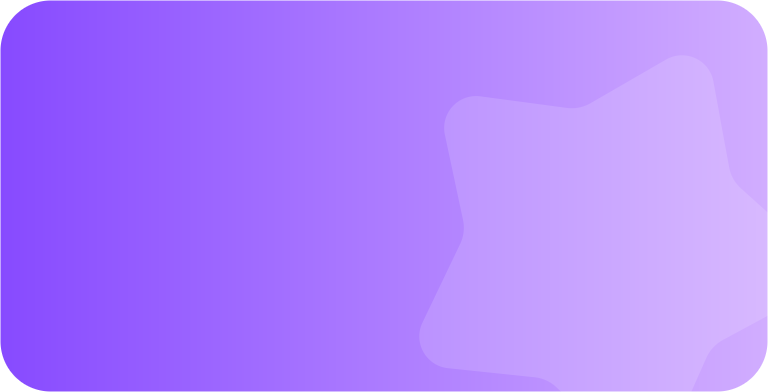
Reproduce this background procedurally as a WebGL 2 fragment shader.

```glsl
#version 300 es
precision highp float;
// A rounded violet card with a left-to-right gradient on white, overlaid by a
// pale five-pointed star. Both shapes are signed distance functions; the star
// is one folded sector with a round tip and a smoothly blended notch.

uniform vec2 u_resolution;
out vec4 fragColor;

const float TAU = 6.2831853;
const vec3 PAGE_WHITE = vec3(1.0);
const vec3 DEEP_VIOLET = vec3(0.53, 0.29, 1.0);
const vec3 PALE_LILAC = vec3(0.82, 0.68, 1.0);

float roundedBox(vec2 p, vec2 halfSize, float radius) {
  vec2 q = abs(p) - halfSize + radius;
  return length(max(q, 0.0)) + min(max(q.x, q.y), 0.0) - radius;
}

float smoothMin(float a, float b, float blend) {
  float h = max(blend - abs(a - b), 0.0) / blend;
  return min(a, b) - 0.25 * blend * h * h;
}

// Star with tip circles centred at tipReach; tipHalfAngle is half the tip's opening.
float roundedStar(vec2 p, float points, float turn, float tipReach,
                  float tipRadius, float tipHalfAngle, float notchBlend) {
  // Fold the plane into half a sector, with the tip along +x
  float sector = TAU / points;
  float angle = abs(mod(atan(p.y, p.x) - turn + 0.5 * sector, sector) - 0.5 * sector);
  vec2 q = length(p) * vec2(cos(angle), sin(angle));
  vec2 fromTip = q - vec2(tipReach, 0.0);

  // Round cap beyond the point where the straight side touches the tip circle
  vec2 along = vec2(cos(tipHalfAngle), -sin(tipHalfAngle));
  if (dot(fromTip, along) > 0.0) return length(fromTip) - tipRadius;

  // Straight side and its mirror image across the notch
  vec2 normal = vec2(sin(tipHalfAngle), cos(tipHalfAngle));
  float mirrored = sector - atan(normal.y, normal.x);
  float offset = tipReach * normal.x + tipRadius;
  float side = dot(q, normal) - offset;
  float otherSide = dot(q, vec2(cos(mirrored), sin(mirrored))) - offset;
  return smoothMin(side, otherSide, notchBlend);
}

float coverage(float dist, float pixel) {
  return clamp(0.5 - dist / pixel, 0.0, 1.0);
}

void main() {
  // Lengths are in canvas heights
  float pixel = 1.0 / u_resolution.y;
  vec2 p = gl_FragCoord.xy * pixel;
  vec2 canvas = vec2(u_resolution.x * pixel, 1.0);

  // Card gradient
  vec3 color = mix(DEEP_VIOLET, PALE_LILAC, p.x / canvas.x);

  // Translucent star
  vec2 starCenter = vec2(0.7905 * canvas.x, 0.364);
  float star = roundedStar(p - starCenter, 5.0, radians(65.2), 0.4555,
                           0.0814, radians(35.2), 0.0205);
  color = mix(color, PAGE_WHITE, 0.14 * coverage(star, pixel));

  // Rounded card edge
  float card = roundedBox(p - 0.5 * canvas, 0.5 * canvas - 0.0013, 0.128);
  color = mix(PAGE_WHITE, color, coverage(card, pixel));

  fragColor = vec4(color, 1.0);
}
```
